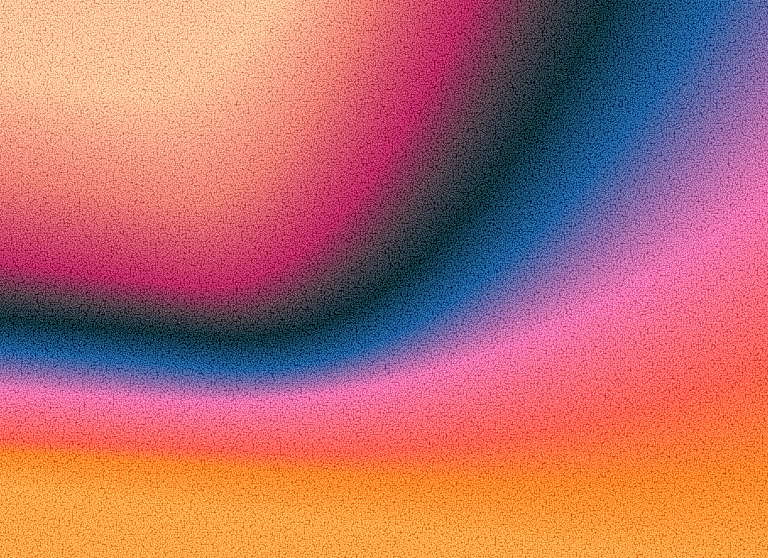
This background is drawn by a Shadertoy shader. Its source:

```glsl
#define GRAIN_ROWS 330.0
#define GRAIN_STRENGTH 0.48
#define GRAIN_MEAN 0.46
#define BEND_POWER 2.1

const vec3 AMBER   = vec3(1.00, 0.62, 0.25);
const vec3 ORANGE  = vec3(1.00, 0.50, 0.14);
const vec3 CORAL   = vec3(1.00, 0.36, 0.29);
const vec3 PINK    = vec3(0.93, 0.43, 0.67);
const vec3 BLUE    = vec3(0.09, 0.35, 0.60);
const vec3 TEAL    = vec3(0.02, 0.17, 0.21);
const vec3 MAUVE   = vec3(0.31, 0.23, 0.27);
const vec3 MAGENTA = vec3(0.72, 0.14, 0.37);
const vec3 SALMON  = vec3(0.91, 0.47, 0.43);
const vec3 PEACH   = vec3(1.00, 0.74, 0.58);

vec2 hash22(vec2 cell) {
    vec3 q = fract(cell.xyx * vec3(0.1031, 0.1030, 0.0973));
    q += dot(q, q.yzx + 33.33);
    return fract((q.xx + q.yz) * q.zy);
}

// Distance to the nearest jittered cell point
float cellular(vec2 p) {
    vec2 cell = floor(p), local = fract(p);
    float nearest = 2.0;
    for (int j = -1; j <= 1; j++) {
        for (int i = -1; i <= 1; i++) {
            vec2 offset = vec2(i, j);
            vec2 toPoint = offset + hash22(cell + offset) - local;
            nearest = min(nearest, dot(toPoint, toPoint));
        }
    }
    return sqrt(nearest);
}

// Height of a ridge: curve = (left height, downward slope, bend start, rise)
float ridge(float x, vec4 curve) {
    float bend = pow(max(x - curve.z, 0.0), BEND_POWER);
    return curve.x - curve.y * x + curve.w * bend;
}

// Blend from the ridge below up to the next one
void addBand(inout vec3 colour, inout float lower, vec2 uv, vec4 curve, vec3 next) {
    float upper = ridge(uv.x, curve);
    float blend = clamp((uv.y - lower) / max(upper - lower, 0.001), 0.0, 1.0);
    colour = mix(colour, next, blend);
    lower = upper;
}

void mainImage(out vec4 fragColor, in vec2 fragCoord) {
    vec2 uv = fragCoord / iResolution.xy;

    // Colour bands, bottom to top
    vec3 colour = AMBER;
    float lower = ridge(uv.x, vec4(0.13, 0.15, 0.0, 0.0));
    addBand(colour, lower, uv, vec4(0.188, 0.09, 0.50, 0.245), ORANGE);
    addBand(colour, lower, uv, vec4(0.213, 0.07, 0.30, 0.415), CORAL);
    addBand(colour, lower, uv, vec4(0.301, 0.09, 0.20, 0.69), PINK);
    addBand(colour, lower, uv, vec4(0.373, 0.12, 0.27, 1.75), BLUE);
    addBand(colour, lower, uv, vec4(0.428, 0.12, 0.28, 2.70), TEAL);
    addBand(colour, lower, uv, vec4(0.475, 0.145, 0.26, 3.50), MAUVE);
    addBand(colour, lower, uv, vec4(0.530, 0.17, 0.24, 4.58), MAGENTA);
    addBand(colour, lower, uv, vec4(0.680, 0.20, 0.22, 7.00), SALMON);
    addBand(colour, lower, uv, vec4(0.860, 0.20, 0.15, 5.60), PEACH);

    // Film grain
    float grain = GRAIN_MEAN - cellular(fragCoord / iResolution.y * GRAIN_ROWS);
    colour += GRAIN_STRENGTH * grain;

    fragColor = vec4(clamp(colour, 0.0, 1.0), 1.0);
}
```
